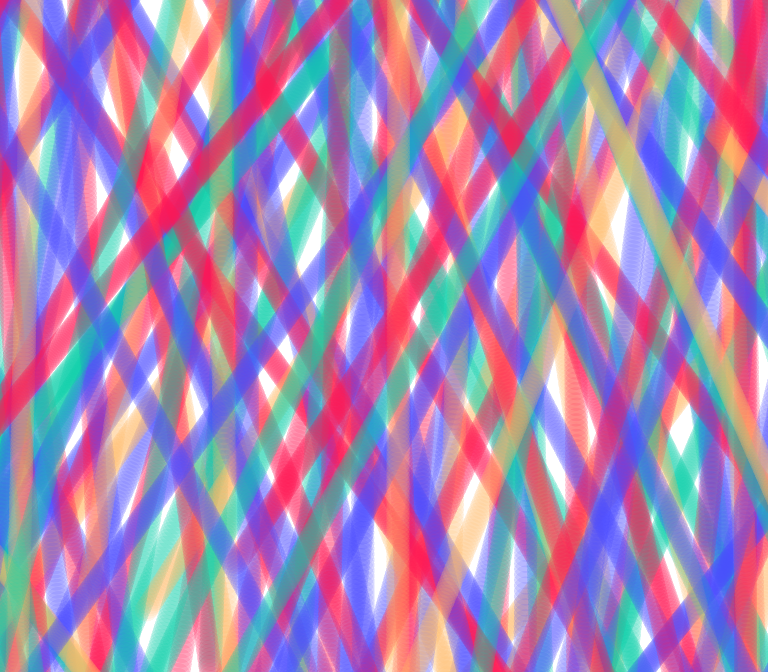
Give the GLSL for this pattern, as a Shadertoy shader.

```glsl
// Long translucent marker strokes crossing on white paper, mostly near upright.
// Each stroke is a row of faint round dabs; the dabs over a point are counted
// in closed form, which gives the dense core, the fine ripple and round ends.

#define STROKES 158
#define RADIUS 0.0176       // dab radius, in canvas heights
#define DAB_ALPHA 0.118     // opacity of one dab
#define MAX_SLOPE 0.84      // sideways travel per unit of height
#define UPRIGHT_BIAS 1.6    // higher values favour upright strokes
#define WIDE_SPACING 0.0070 // dab spacing of upright strokes
#define TIGHT_SPACING 0.0030 // dab spacing of slanted strokes
#define MARGIN 0.3          // overscan left and right
#define SEED 17.0

const vec3 PAPER  = vec3(1.0);
const vec3 RED    = vec3(1.00, 0.08, 0.32);
const vec3 TEAL   = vec3(0.04, 0.81, 0.66);
const vec3 BLUE   = vec3(0.29, 0.29, 1.00);
const vec3 ORANGE = vec3(1.00, 0.72, 0.39);

vec4 hash4(float n) {
    vec4 p = fract(vec4(n) * vec4(0.1031, 0.1030, 0.0973, 0.1099));
    p += dot(p, p.wzxy + 33.33);
    return fract((p.xxyz + p.yzzw) * p.zywx);
}

vec3 inkColor(float pick) {
    if (pick < 0.30) return RED;
    if (pick < 0.54) return TEAL;
    if (pick < 0.83) return BLUE;
    return ORANGE;
}

// Floor with its step smoothed over the given width.
float softFloor(float x, float width) {
    return floor(x) + smoothstep(1.0 - width, 1.0, fract(x));
}

// Number of dabs covering p, with x along the stroke and y across it.
float dabCount(vec2 p, float spacing, vec2 ends, float pixel) {
    float halfChord = sqrt(max(RADIUS * RADIUS - p.y * p.y, 0.0));
    float soft = min(pixel / spacing, 1.0);
    float last = softFloor((p.x + halfChord) / spacing, soft);
    float first = softFloor((p.x - halfChord) / spacing, soft);
    vec2 limits = floor(ends / spacing);
    return max(min(last, limits.y) - max(first, limits.x), 0.0);
}

void mainImage(out vec4 fragColor, in vec2 fragCoord) {
    float pixel = 1.0 / iResolution.y;
    vec2 uv = fragCoord * pixel;
    float span = iResolution.x * pixel + 2.0 * MARGIN;
    vec3 color = PAPER;

    for (int i = 0; i < STROKES; i++) {
        float id = float(i);
        vec4 shape = hash4(id * 1.37 + SEED);
        vec4 style = hash4(id * 2.11 + SEED + 300.0);

        // Place the stroke: even spread of positions and inks, random lean
        float place = fract(id * 0.75488 + 0.05 * shape.x);
        float pick = fract(id * 0.56984 + 0.05 * style.w);
        float lean = pow(shape.y, UPRIGHT_BIAS);
        float slope = MAX_SLOPE * lean * (shape.z < 0.5 ? -1.0 : 1.0);
        vec2 along = normalize(vec2(slope, 1.0));
        vec2 q = uv - vec2(place * span - MARGIN, 0.5);
        vec2 local = vec2(dot(q, along), q.x * along.y - q.y * along.x);

        // Slanted strokes are denser; a few stop inside the canvas
        float spacing = mix(WIDE_SPACING, TIGHT_SPACING, lean);
        spacing *= mix(0.8, 1.2, style.x);
        vec2 ends = mix(vec2(-0.3, 0.3), vec2(-3.5, 3.5), style.yz);

        // Layer the ink with a smoothed outline
        float count = dabCount(local, spacing, ends, pixel);
        float alpha = 1.0 - pow(1.0 - DAB_ALPHA, count);
        alpha *= 1.0 - smoothstep(-0.7 * pixel, 0.7 * pixel, abs(local.y) - RADIUS);
        color = mix(color, inkColor(pick), alpha);
    }
    fragColor = vec4(color, 1.0);
}
```
